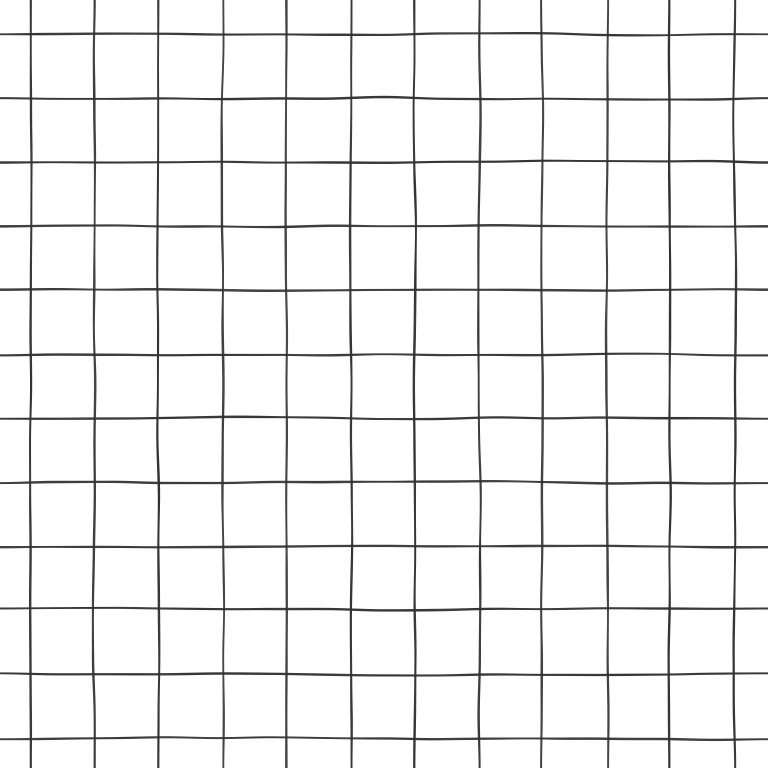
Reproduce this pattern procedurally as a Shadertoy shader.

```glsl
// Hand-drawn square grid: thin, slightly wavering charcoal lines on white.

const float REPEATS = 12.0;                  // cells across and down
const vec2  FIRST_LINE = vec2(0.477, 0.472); // first line, in cells from lower left
const float LINE_WIDTH = 0.0345;             // in cells
const float WIDTH_VARIATION = 0.16;          // relative swell along a stroke
const float LINE_JITTER = 0.011;             // offset of a whole line, in cells
const float SLOW_WAVER = 0.017;              // long bends, in cells
const float FAST_WAVER = 0.010;              // short bends, in cells
const float FADE = 0.13;                     // loss of ink in the palest strokes
const vec3  PAPER = vec3(1.0);
const vec3  INK = vec3(0.19);

float hash(vec2 p) {
    vec3 q = fract(vec3(p.xyx) * 0.1031);
    q += dot(q, q.yzx + 33.33);
    return fract((q.x + q.y) * q.z);
}

// Smooth noise from -1 to 1 along a stroke, with a whole number of knots
float strokeNoise(float seed, float t, float knots) {
    float x = t * knots;
    float knot = floor(x);
    float a = hash(vec2(mod(knot, knots), seed));
    float b = hash(vec2(mod(knot + 1.0, knots), seed));
    return mix(a, b, smoothstep(0.0, 1.0, x - knot)) * 2.0 - 1.0;
}

// Ink coverage of one family of parallel strokes
float strokes(float across, float along, float firstLine, float family, float pixel) {
    float position = across * REPEATS - firstLine;
    float line = floor(position + 0.5);
    float seed = line * 7.0 + family;

    // Uneven path of the pen
    float center = line + LINE_JITTER * (hash(vec2(seed, 71.0)) * 2.0 - 1.0);
    center += SLOW_WAVER * strokeNoise(seed + 1.0, along, 6.0);
    center += FAST_WAVER * strokeNoise(seed + 2.0, along, 14.0);

    // Uneven pressure
    float swell = strokeNoise(seed + 3.0, along, 16.0);
    float halfWidth = 0.5 * LINE_WIDTH * (1.0 + WIDTH_VARIATION * swell);
    float pale = 0.6 * hash(vec2(seed, 37.0))
               + 0.2 * (1.0 + strokeNoise(seed + 4.0, along, 24.0));

    // Share of the pixel that the stroke covers
    float d = position - center;
    float covered = min(d + 0.5 * pixel, halfWidth) - max(d - 0.5 * pixel, -halfWidth);
    return clamp(covered / pixel, 0.0, 1.0) * (1.0 - FADE * pale);
}

void mainImage(out vec4 fragColor, in vec2 fragCoord) {
    vec2 uv = fragCoord / iResolution.xy;
    vec2 pixel = REPEATS / iResolution.xy;

    float vertical = strokes(uv.x, uv.y, FIRST_LINE.x, 11.0, pixel.x);
    float horizontal = strokes(uv.y, uv.x, FIRST_LINE.y, 211.0, pixel.y);
    float ink = 1.0 - (1.0 - vertical) * (1.0 - horizontal);

    fragColor = vec4(mix(PAPER, INK, ink), 1.0);
}
```
